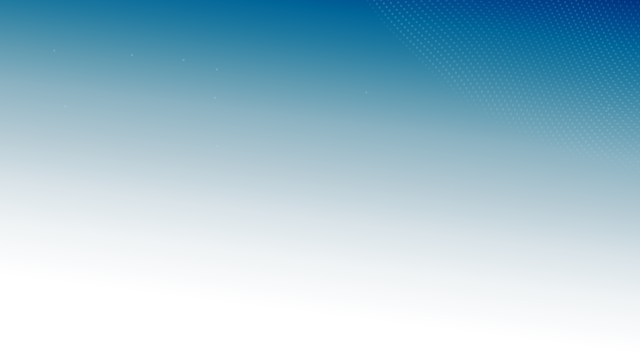
A Shadertoy shader for this background:

```glsl
// Tilted blue-to-white gradient with a rippling mesh of pale dots at the upper right.

float hash(vec2 p) {
    return fract(sin(dot(p, vec2(127.1, 311.7))) * 4375.54);
}

// Colour by depth below the tilted horizon
vec3 skyColor(float depth) {
    // rgb = colour, a = depth of the stop
    vec4 stops[10] = vec4[10](
        vec4(0.00, 0.20, 0.50, -0.22), vec4(0.00, 0.30, 0.56, -0.15),
        vec4(0.00, 0.40, 0.60, -0.085), vec4(0.13, 0.48, 0.63, 0.0),
        vec4(0.36, 0.60, 0.69, 0.12), vec4(0.55, 0.70, 0.76, 0.23),
        vec4(0.72, 0.80, 0.835, 0.38), vec4(0.85, 0.89, 0.91, 0.50),
        vec4(0.94, 0.955, 0.96, 0.62), vec4(1.0, 1.0, 1.0, 0.765));
    vec3 color = stops[0].rgb;
    for (int i = 1; i < 10; i++) {
        float t = clamp((depth - stops[i - 1].a) / (stops[i].a - stops[i - 1].a), 0.0, 1.0);
        color = mix(color, stops[i].rgb, t);
    }
    return color;
}

float disc(vec2 p, float radius, float pixel) {
    return 1.0 - smoothstep(radius - pixel * 0.5, radius + pixel, length(p));
}

// Warped lattice of dots, bounded below by a curved edge
float dotMesh(vec2 p, float pixel) {
    float edge = 0.62 * (1.0 - exp(-2.3 * max(p.x - 1.0, 0.0)));
    float inside = edge - p.y;
    float ridge = exp(-pow((p.x - 1.58 - 0.12 * sin(p.y * 7.0)) / 0.11, 2.0));
    float strength = smoothstep(0.0, 0.07, inside)
                   * (0.25 + 0.75 * exp(-4.0 * max(inside - 0.07, 0.0)) + 0.4 * ridge);

    vec2 q = mat2(0.82, 0.57, -0.57, 0.82) * p;
    q += 0.02 * vec2(sin(q.y * 9.0 + q.x * 3.0), sin(q.x * 11.0 - q.y * 4.0));
    vec2 cell = vec2(0.016, 0.012);
    return strength * disc((fract(q / cell) - 0.5) * cell, 0.0021, pixel);
}

// Sparse specks, one candidate in each cell
float specks(vec2 p, float pixel) {
    vec2 id = floor(p / 0.11);
    vec2 offset = 0.2 + 0.6 * vec2(hash(id + 3.1), hash(id + 8.7));
    float present = step(0.72, hash(id));
    return present * disc(p - (id + offset) * 0.11, 0.002, pixel);
}

void mainImage(out vec4 fragColor, in vec2 fragCoord) {
    vec2 uv = fragCoord / iResolution.xy;
    float pixel = 1.0 / iResolution.y;
    // Height units, measured down from the top left
    vec2 p = vec2(fragCoord.x * pixel, 1.0 - uv.y);

    vec3 color = skyColor(p.y - 0.22 * uv.x);
    color = mix(color, vec3(0.55, 0.80, 0.90), 0.28 * dotMesh(p, pixel));

    float speckBand = smoothstep(0.08, 0.15, p.y) * (1.0 - smoothstep(0.35, 0.7, p.y));
    color = mix(color, vec3(0.75, 0.90, 0.95), 0.25 * speckBand * specks(p, pixel));
    fragColor = vec4(color, 1.0);
}
```
